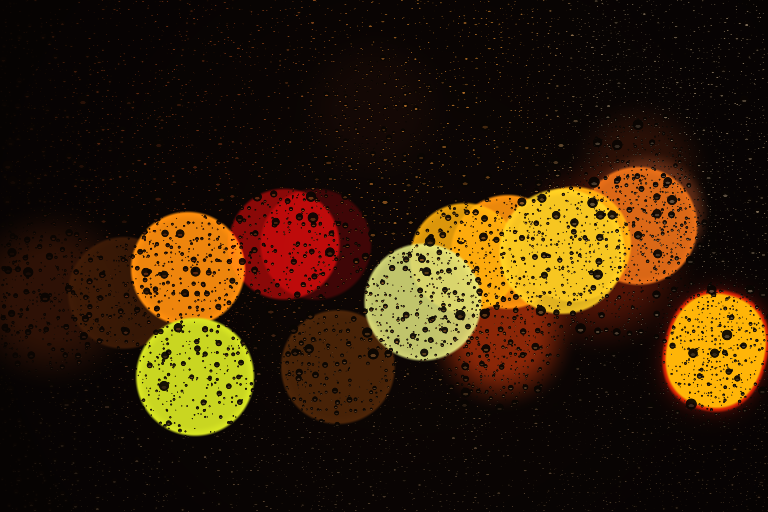
A Shadertoy shader for this background:

```glsl
// Night lights out of focus behind a dark window covered in raindrops.

float hash(vec2 p) {
    vec3 q = fract(vec3(p.xyx) * 0.1031);
    q += dot(q, q.yzx + 33.33);
    return fract((q.x + q.y) * q.z);
}

float noise(vec2 p) {
    vec2 i = floor(p), f = fract(p);
    f = f * f * (3.0 - 2.0 * f);
    return mix(mix(hash(i), hash(i + vec2(1, 0)), f.x),
               mix(hash(i + vec2(0, 1)), hash(i + vec2(1, 1)), f.x), f.y);
}

// Coverage of a circle whose edge fades over the given softness
float circle(vec2 p, vec2 center, float radius, float softness) {
    return 1.0 - smoothstep(-softness, softness, length(p - center) - radius);
}

// Translucent disc of light with a slightly brighter rim
vec3 disc(vec3 base, vec2 p, vec2 center, float radius, vec3 tint, float opacity) {
    float rim = smoothstep(radius - 0.018, radius, length(p - center));
    float cover = circle(p, center, radius, 0.0035);
    return mix(base, tint * (1.0 + 0.08 * rim), cover * opacity);
}

// Wide blurred light
vec3 glow(vec2 p, vec2 center, float radius, vec3 tint) {
    return tint * circle(p, center, radius, radius * 0.45);
}

// Tilted oval lamp with a red fringe
vec3 ovalLamp(vec3 base, vec2 p, vec2 center, vec2 size, float angle) {
    float c = cos(angle), s = sin(angle);
    vec2 q = mat2(c, -s, s, c) * (p - center) / size;
    float d = (pow(dot(pow(abs(q), vec2(2.3)), vec2(1)), 1.0 / 2.3) - 1.0) * size.x;
    base += vec3(0.25, 0.03, 0.01) * exp(-max(d, 0.0) * 90.0);
    base = mix(base, vec3(0.85, 0.13, 0.02), 1.0 - smoothstep(-0.002, 0.005, d));
    return mix(base, vec3(1.0, 0.71, 0.03), 1.0 - smoothstep(-0.007, -0.001, d));
}

vec3 lights(vec2 p) {
    // Faint haze over the dark pane
    vec3 col = vec3(0.022, 0.010, 0.009);
    col += vec3(0.025, 0.011, 0.006) * exp(-3.0 * dot(p - vec2(0.8, 0.5), p - vec2(0.8, 0.5)));
    col += glow(p, vec2(0.10, 0.42), 0.13, vec3(0.15, 0.055, 0.012));
    col += glow(p, vec2(0.73, 0.79), 0.11, vec3(0.035, 0.013, 0.005));
    col += glow(p, vec2(1.25, 0.67), 0.10, vec3(0.13, 0.045, 0.012));
    col += glow(p, vec2(0.98, 0.345), 0.105, vec3(0.50, 0.13, 0.015));
    col += glow(p, vec2(1.17, 0.50), 0.14, vec3(0.28, 0.06, 0.01));

    // Left group
    col = disc(col, p, vec2(0.242, 0.428), 0.109, vec3(0.24, 0.105, 0.025), 0.85);
    col = disc(col, p, vec2(0.367, 0.475), 0.111, vec3(0.95, 0.53, 0.05), 0.98);
    col = disc(col, p, vec2(0.381, 0.264), 0.115, vec3(0.79, 0.84, 0.13), 1.0);
    col = disc(col, p, vec2(0.660, 0.283), 0.111, vec3(0.29, 0.14, 0.03), 0.95);

    // Overlapping reds
    col += vec3(0.20, 0.004, 0.012) * circle(p, vec2(0.617, 0.523), 0.108, 0.004);
    col += vec3(0.50, 0.018, 0.018) * circle(p, vec2(0.555, 0.523), 0.108, 0.004);

    // Right group, back to front
    col = mix(col, vec3(0.48, 0.22, 0.11), 0.7 * circle(p, vec2(1.265, 0.582), 0.108, 0.018));
    col = disc(col, p, vec2(1.247, 0.559), 0.115, vec3(0.88, 0.42, 0.09), 0.95);
    col = disc(col, p, vec2(0.992, 0.508), 0.111, vec3(0.95, 0.55, 0.05), 0.97);
    col = disc(col, p, vec2(0.908, 0.496), 0.107, vec3(1.0, 0.69, 0.05), 0.85);
    col = disc(col, p, vec2(1.120, 0.523), 0.112, vec3(0.97, 0.66, 0.06), 0.95);
    col = disc(col, p, vec2(1.098, 0.509), 0.122, vec3(0.97, 0.80, 0.14), 0.85);
    col = disc(col, p, vec2(0.826, 0.410), 0.114, vec3(0.85, 0.87, 0.48), 0.88);
    return ovalLamp(col, p, vec2(1.398, 0.315), vec2(0.099, 0.116), -0.25);
}

// Colour caught by the drops: copper at left, gold mid, grey at right
vec3 glintColor(vec2 p) {
    vec3 tint = mix(vec3(0.55, 0.22, 0.09), vec3(0.86, 0.53, 0.18), smoothstep(0.4, 0.85, p.x));
    tint = mix(tint, vec3(0.60, 0.53, 0.43), smoothstep(0.95, 1.2, p.x));
    tint = mix(vec3(0.40, 0.32, 0.24), tint, smoothstep(0.1, 0.5, p.y));
    return tint * smoothstep(-0.1, 0.35, p.x);
}

// One jittered grid of dark drops, each with a small refracted glint
vec3 drops(vec3 base, vec2 p, float cell, vec2 radii, float chance, float shine, float pixel) {
    vec2 id = floor(p / cell), seed = id + cell * 9000.0;
    float size = hash(seed + 71.0);
    float r = mix(radii.x, radii.y, size * size);
    vec2 jitter = vec2(hash(seed + 13.0), hash(seed + 37.0)) - 0.5;
    vec2 q = p - (id + 0.5) * cell - jitter * (cell - 2.0 * r);
    float present = step(hash(seed), chance);
    float body = 1.0 - smoothstep(-0.5 * pixel, 0.5 * pixel, length(q) - r);
    float spot = length((q + vec2(0.0, 0.3 * r)) / vec2(1.0, 0.55)) - 0.48 * r;
    float glint = 1.0 - smoothstep(-0.5 * pixel, 0.6 * pixel, spot);
    base = mix(base, vec3(0.035, 0.018, 0.008), body * present * 0.93);
    return base + glintColor(p) * glint * present * shine * (0.4 + 0.6 * hash(seed + 5.0));
}

void mainImage(out vec4 fragColor, in vec2 fragCoord) {
    vec2 p = fragCoord / iResolution.y;
    float pixel = 1.0 / iResolution.y;
    vec3 col = lights(p);

    // Drops gather in vertical trails; large ones keep to the middle band
    float trails = 0.55 + 0.75 * noise(p * vec2(13.0, 3.0));
    float band = smoothstep(0.14, 0.3, p.y) * (1.0 - smoothstep(0.6, 0.88, p.y));
    float right = smoothstep(0.8, 1.3, p.x);
    col = drops(col, p, 0.0085, vec2(0.0010, 0.0023), (0.25 + 0.3 * right) * trails, 0.75, pixel);
    col = drops(col, p, 0.0150, vec2(0.0017, 0.0039), 0.42 * trails, 0.8, pixel);
    col = drops(col, p, 0.0230, vec2(0.0028, 0.0062), (0.5 - 0.2 * right) * trails, 0.75, pixel);
    col = drops(col, p, 0.0370, vec2(0.0055, 0.0110), 0.5 * band * trails, 0.55, pixel);
    fragColor = vec4(clamp(col, 0.0, 1.0), 1.0);
}
```
